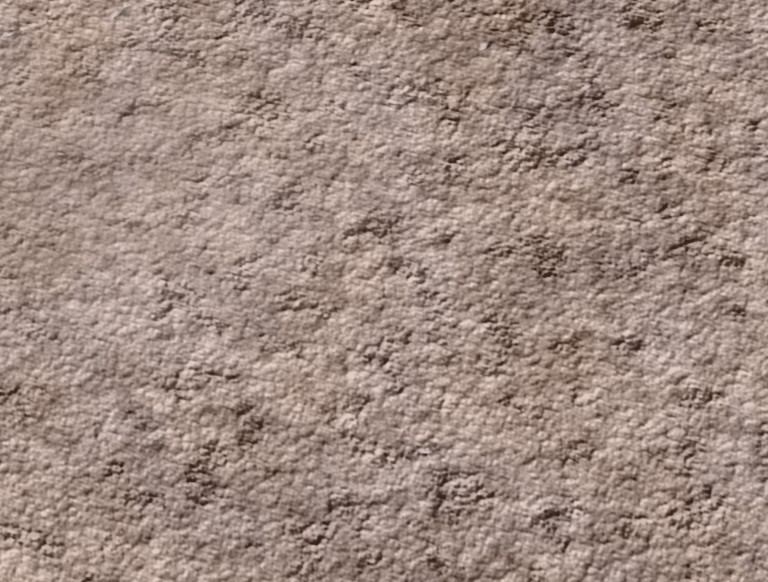
Write a Shadertoy shader that draws this texture.

```glsl
float hash(vec2 p) {
    vec3 q = fract(vec3(p.xyx) * 0.1031);
    q += dot(q, q.yzx + 33.33);
    return fract((q.x + q.y) * q.z);
}

float noise(vec2 p) {
    vec2 cell = floor(p), f = fract(p);
    f = f * f * f * (f * (f * 6.0 - 15.0) + 10.0);
    float low = mix(hash(cell), hash(cell + vec2(1, 0)), f.x);
    float high = mix(hash(cell + vec2(0, 1)), hash(cell + vec2(1, 1)), f.x);
    return mix(low, high, f.y);
}

vec2 rotate(vec2 p, float angle) {
    float c = cos(angle), s = sin(angle);
    return vec2(c * p.x - s * p.y, s * p.x + c * p.y);
}

// Smooth large-scale variation around zero
float patches(vec2 p, float scale) {
    vec2 q = rotate(p, 0.5) * scale + 40.0;
    return noise(q) * 0.65 + noise(rotate(q, 1.1) * 2.1) * 0.35 - 0.5;
}

// Packed round grains of uneven height, blended where they touch
float domes(vec2 p, float sharpness) {
    vec2 cell = floor(p);
    float sum = 0.0;
    for (int y = -1; y <= 1; y++) {
        for (int x = -1; x <= 1; x++) {
            vec2 id = cell + vec2(x, y);
            vec2 d = id + vec2(hash(id), hash(id + 57.0)) - p;
            float sunk = hash(id + 113.0) * 0.4;
            sum += exp(-sharpness * (dot(d, d) + sunk));
        }
    }
    return 1.0 + log(sum) / sharpness;
}

// Height of the sand: clumps, crumbs, grains and fine grit
float sandHeight(vec2 p) {
    float clumps = noise(rotate(p, 0.6) * 25.0 + 11.0);
    float crumbs = domes(rotate(p, 0.35) * 47.0 + 20.0, 7.0);
    float grains = domes(rotate(p, 1.0) * 92.0 + 150.0, 6.0);
    float grit = noise(rotate(p, 1.9) * 185.0 + 390.0);
    return clumps * 0.33 + crumbs * 0.28 + grains * 0.22 + grit * 0.12;
}

// Soft-edged ellipse mask
float ellipse(vec2 p, vec2 radius, float softness) {
    float d = (length(p / radius) - 1.0) * min(radius.x, radius.y);
    return 1.0 - smoothstep(-softness, softness, d);
}

// Sand colour for a given brightness
vec3 sandColor(float tone, float warmth) {
    return tone + vec3(0.0, -0.08, -0.117) + warmth * vec3(0.015, -0.005, -0.03);
}

// Scattered pale shell chips, each with a shadow on its right
vec3 addChips(vec3 color, vec2 p, float aspect, float pixel) {
    const vec3 shell = vec3(0.85, 0.79, 0.78);
    for (int i = 0; i < 5; i++) {
        float id = float(i) * 13.7 + 2.0;
        vec2 center = vec2(hash(vec2(id, 5.0)) * aspect, hash(vec2(id, 17.0)));
        float size = mix(0.006, 0.016, hash(vec2(id, 31.0)));
        vec2 d = rotate(p - center, hash(vec2(id, 43.0)) - 0.7);
        d.y += (noise(p * 120.0) - 0.5) * size * 0.5;
        float shadow = ellipse(d - vec2(1.2, -0.4) * size, vec2(1.2, 0.4) * size, 0.002 + pixel);
        float chip = ellipse(d, vec2(1.0, 0.4) * size, 0.001 + pixel);
        color = mix(color, color * 0.62, shadow);
        color = mix(color, shell, chip * 0.9);
    }
    return color;
}

void mainImage(out vec4 fragColor, in vec2 fragCoord) {
    vec2 p = fragCoord / iResolution.y;
    float aspect = iResolution.x / iResolution.y;
    float pixel = 0.7 / iResolution.y;

    // Crumbs lie flat and shrink slightly with distance
    vec2 ground = vec2(p.x, p.y * (1.1 + 0.15 * p.y));
    const vec2 towardLight = vec2(-0.0035, 0.0056);

    // A smoother, paler area on the upper left
    float broad = patches(p, 3.2);
    float smoothArea = 1.0 - smoothstep(0.1, 0.65, length((p - vec2(0.2, 0.68)) * vec2(0.8, 1.3)) + broad * 0.4);
    float roughness = mix(1.1, 0.7, smoothArea);

    // Light on slopes, shade in hollows
    float height = sandHeight(ground);
    float slope = height - sandHeight(ground + towardLight);
    float relief = slope * 0.82 + (height - 0.62) * 0.4;

    // Sparse shaded pits between clumps
    float clump = noise(rotate(ground, 0.4) * 21.0 + 3.0) * 0.6 + height * 0.4;
    float pits = (1.0 - smoothstep(0.26, 0.46, clump)) * smoothstep(0.08, -0.1, slope);

    float speckle = noise(p * 210.0 + 130.0) - 0.5;
    float tone = 0.65 + relief * roughness - pits * 0.15 * roughness;
    tone += broad * 0.12 + smoothArea * 0.03 + speckle * 0.05;
    tone = clamp(tone, 0.22, 0.88);

    vec3 color = sandColor(tone, patches(p + 9.0, 8.0));
    color = addChips(color, p, aspect, pixel);
    fragColor = vec4(clamp(color, 0.0, 1.0), 1.0);
}
```
